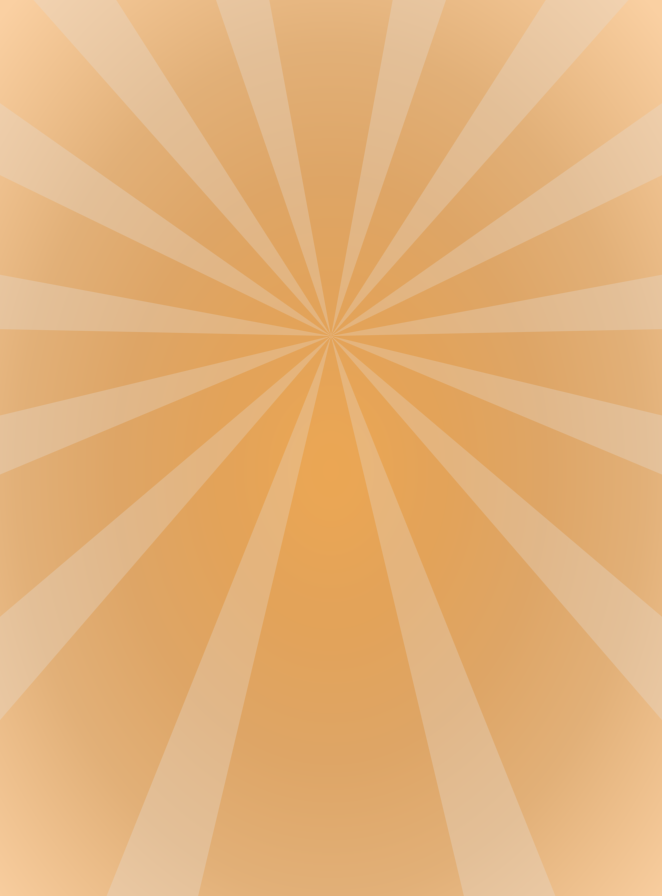
This background is drawn by a WebGL 1 fragment shader. Its source:

```glsl
precision highp float;
// Warm orange sunburst: pale mirrored rays over a radial glow with light corners.
uniform vec2 u_resolution;

// Placement, as fractions of the canvas
const vec2 RAY_ORIGIN = vec2(0.5, 0.625);
const vec2 GLOW_CENTER = vec2(0.5, 0.475);

// Glow colours, from the middle outwards
const vec3 CORE = vec3(0.920, 0.652, 0.330);
const vec3 AMBER = vec3(0.888, 0.638, 0.350);
const vec3 OCHRE = vec3(0.870, 0.648, 0.400);
const vec3 SAND = vec3(0.885, 0.690, 0.470);
const vec3 PEACH = vec3(0.980, 0.815, 0.635);

// Rays: angles in degrees, measured from straight up
const vec3 RAY_TINT = vec3(0.90, 0.86, 0.82);
const float RAY_OPACITY_INNER = 0.30;
const float RAY_OPACITY_OUTER = 0.35;
const int RAYS_PER_SIDE = 7;
const vec4 RAY_SPACING = vec4(83.61, 24.276, 0.548, 0.039); // cubic coefficients
const float RAY_UNEVENNESS = 0.55;
const float RAY_HALF_WIDTH = 4.65;
const float RAY_NARROWING = 0.045;
const float PI = 3.14159265;

// Elliptical gradient; radius 1 touches the canvas sides
vec3 glowColor(float radius) {
  vec3 color = mix(CORE, AMBER, smoothstep(0.0, 0.38, radius));
  color = mix(color, OCHRE, clamp((radius - 0.35) / 0.30, 0.0, 1.0));
  color = mix(color, SAND, clamp((radius - 0.65) / 0.30, 0.0, 1.0));
  return mix(color, PEACH, clamp((radius - 0.95) / 0.47, 0.0, 1.0));
}

// Direction of a ray; step runs from -3 (top) to 3 (bottom)
float rayAngle(float step) {
  float smoothAngle = RAY_SPACING.x
    + step * (RAY_SPACING.y + step * (RAY_SPACING.z + step * RAY_SPACING.w));
  return smoothAngle + RAY_UNEVENNESS * cos(PI * step) * exp(-0.4 * step * step);
}

// Antialiased coverage of all rays, mirrored left to right
float rayCoverage(vec2 p, float pixel) {
  float radius = length(p);
  float angle = atan(abs(p.x), p.y + 0.00001);
  float coverage = 0.0;
  for (int i = 0; i < RAYS_PER_SIDE; i++) {
    float step = float(i) - 0.5 * float(RAYS_PER_SIDE - 1);
    float halfWidth = RAY_HALF_WIDTH - RAY_NARROWING * step * step;
    float offset = abs(angle - radians(rayAngle(step)));
    float inside = (radians(halfWidth) - offset) * radius;
    coverage = max(coverage, smoothstep(-pixel, pixel, inside));
  }
  return coverage;
}

void main() {
  vec2 uv = gl_FragCoord.xy / u_resolution;
  float glowRadius = 2.0 * length(uv - GLOW_CENTER);
  vec3 color = glowColor(glowRadius);

  // Lay the translucent rays over the glow
  vec2 fromOrigin = (uv - RAY_ORIGIN) * vec2(u_resolution.x / u_resolution.y, 1.0);
  float coverage = rayCoverage(fromOrigin, 0.8 / u_resolution.y);
  float opacity = mix(RAY_OPACITY_INNER, RAY_OPACITY_OUTER, smoothstep(0.2, 1.0, glowRadius));
  color = mix(color, RAY_TINT, coverage * opacity);

  gl_FragColor = vec4(color, 1.0);
}
```
